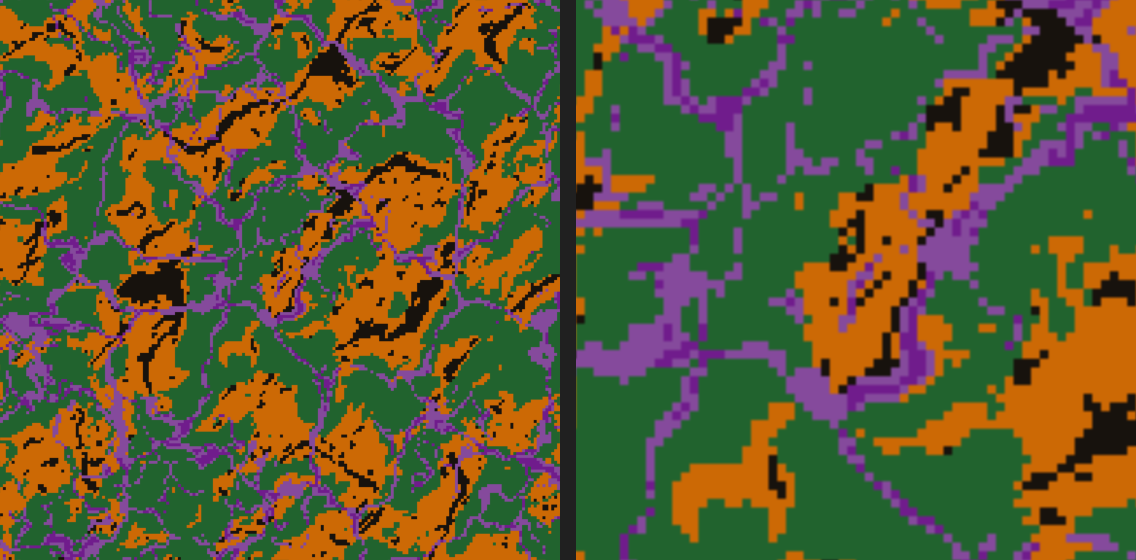
Left, the full canvas; right, a detail of the centre.
A WebGL 1 fragment shader for this texture:

```glsl
precision highp float;
// Blocky terrain map: purple valley network, green lowland, orange upland, black crests.
uniform vec2 u_resolution;

const float GRID = 192.0;
const vec3 UPLAND = vec3(0.80, 0.41, 0.02);
const vec3 LOWLAND = vec3(0.13, 0.39, 0.18);
const vec3 VALLEY = vec3(0.52, 0.29, 0.61);
const vec3 VALLEY_BED = vec3(0.44, 0.11, 0.55);
const vec3 CREST = vec3(0.09, 0.07, 0.05);

float hash(vec2 p) {
  return fract(sin(dot(p, vec2(127.1, 311.7))) * 43758.5453);
}

vec2 hash2(vec2 p) {
  return vec2(hash(p), hash(p + 57.3));
}

float noise(vec2 p) {
  vec2 i = floor(p);
  vec2 f = fract(p);
  f = f * f * (3.0 - 2.0 * f);
  float low = mix(hash(i), hash(i + vec2(1.0, 0.0)), f.x);
  float high = mix(hash(i + vec2(0.0, 1.0)), hash(i + vec2(1.0)), f.x);
  return mix(low, high, f.y);
}

float fbm(vec2 p) {
  float sum = 0.0;
  float total = 0.0;
  float weight = 1.0;
  for (int i = 0; i < 4; i++) {
    sum += weight * noise(p);
    total += weight;
    weight *= 0.6;
    p = p * 2.03 + 17.7;
  }
  return sum / total;
}

// Difference of the two nearest site distances: zero on cell borders.
float borderDistance(vec2 p) {
  vec2 base = floor(p);
  float nearest = 8.0;
  float second = 8.0;
  for (int y = -1; y <= 1; y++) {
    for (int x = -1; x <= 1; x++) {
      vec2 site = base + vec2(float(x), float(y));
      float d = distance(p, site + hash2(site));
      second = min(second, max(nearest, d));
      nearest = min(nearest, d);
    }
  }
  return second - nearest;
}

// Coordinates along and across the dominant diagonal grain.
vec2 alongGrain(vec2 p, float stretch) {
  vec2 q = vec2(p.x + p.y, p.y - p.x) * 0.7071;
  return vec2(q.x / stretch, q.y * stretch);
}

vec3 terrainColor(vec2 p) {
  vec2 bend = vec2(fbm(p * 7.0 + 3.1), fbm(p * 7.0 + 41.9)) - 0.5;
  vec2 warped = p + 0.17 * bend;

  // Valleys: a wide network with finer branches in some regions
  float region = fbm(p * 5.0 + 71.0);
  float branch = borderDistance(warped * 11.0 + 23.0) * 0.95
               + 6.0 * max(0.0, 0.53 - region);
  float valley = min(borderDistance(warped * 5.0 + 9.0), branch);

  // Height rises away from valleys and towards crest lines
  vec2 grain = alongGrain(p + 0.08 * bend, 1.3);
  float crestLine = abs(noise(grain * 8.0 + 33.0) - 0.5);
  float height = 0.35 * valley + fbm(grain * 17.0 + 5.0) - 0.5
               + 0.12 * (1.0 - smoothstep(0.0, 0.2, crestLine));

  // Classes
  float rough = noise(p * 85.0 + 13.0);
  float speck = noise(alongGrain(p, 1.2) * 75.0 + 90.0);
  vec3 color = mix(LOWLAND, UPLAND, step(0.145, height));
  float streak = step(crestLine, 0.015 + 0.035 * rough) * step(0.22, height);
  float dot1 = step(0.81, speck) * step(0.18, height);
  color = mix(color, CREST, max(streak, dot1));
  color = mix(color, VALLEY, step(valley, 0.045 * (0.4 + 1.2 * rough)));
  float bed = step(valley, 0.022) * step(0.5, noise(p * 30.0 + 61.0));
  return mix(color, VALLEY_BED, bed);
}

vec3 cellColor(vec2 cell) {
  return terrainColor((cell + 0.5) / GRID);
}

void main() {
  vec2 uv = gl_FragCoord.xy / min(u_resolution.x, u_resolution.y);
  vec2 g = uv * GRID - 0.5;
  vec2 cell = floor(g);

  // Soften the borders between neighbouring square cells
  vec2 blend = smoothstep(0.24, 0.76, fract(g));
  vec3 bottom = mix(cellColor(cell), cellColor(cell + vec2(1.0, 0.0)), blend.x);
  vec3 top = mix(cellColor(cell + vec2(0.0, 1.0)), cellColor(cell + vec2(1.0)), blend.x);
  gl_FragColor = vec4(mix(bottom, top, blend.y), 1.0);
}
```
